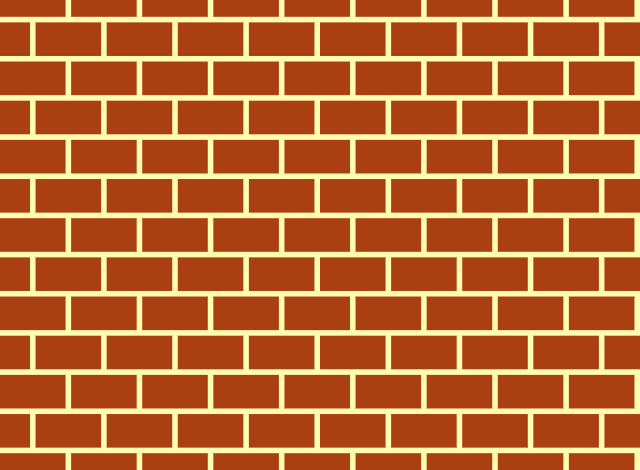
Reproduce this pattern procedurally as a WebGL 1 fragment shader.

```glsl
precision highp float;

uniform vec2 u_resolution;

#define BRICKS_ACROSS 9.0
#define COURSES_DOWN 12.0
// Joint thickness as a fraction of one brick cell
#define JOINT_SIZE vec2(0.078, 0.142)
#define BRICK_COLOR vec3(0.667, 0.251, 0.067)
#define MORTAR_COLOR vec3(1.0, 0.992, 0.686)

// Coverage of a joint centred on every whole number, smoothed over one pixel
float joint(float coord, float thickness, float pixel) {
    float fromCenter = abs(fract(coord + 0.5) - 0.5);
    return clamp((0.5 * thickness - fromCenter) / pixel + 0.5, 0.0, 1.0);
}

void main() {
    vec2 cells = vec2(BRICKS_ACROSS, COURSES_DOWN);
    vec2 pixel = cells / u_resolution;
    vec2 wall = gl_FragCoord.xy * pixel;

    // Half a course at the bottom edge continues the half at the top
    wall.y += 0.5;
    float course = floor(wall.y);

    // Odd courses shift by half a brick; even joints end at the cell edge
    wall.x += 0.5 * mod(course, 2.0) + 0.5 * JOINT_SIZE.x;

    float bed = joint(wall.y, JOINT_SIZE.y, pixel.y);
    float head = joint(wall.x, JOINT_SIZE.x, pixel.x);
    float mortar = max(bed, head);

    gl_FragColor = vec4(mix(BRICK_COLOR, MORTAR_COLOR, mortar), 1.0);
}
```
